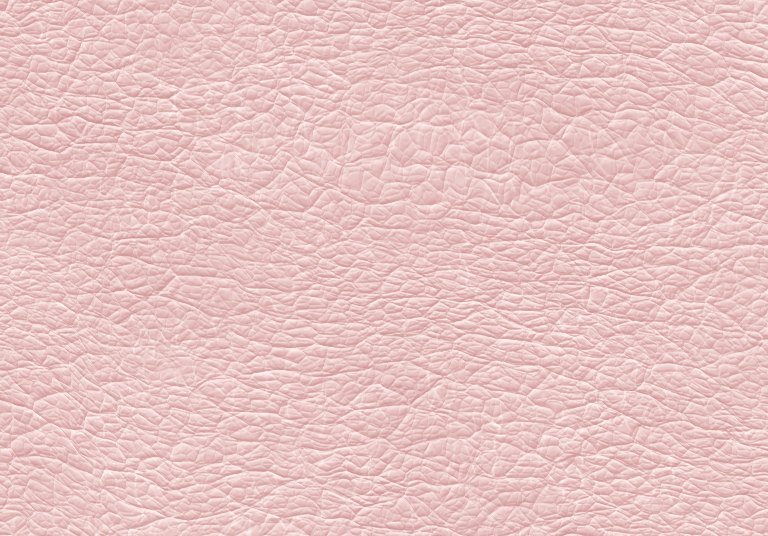
Give the GLSL for this texture, as a Shadertoy shader.

```glsl
// Soft pink grained leather: flattened pebbles, wandering creases and pale veins lit from above.

const vec3 SHADOW_PINK = vec3(0.83, 0.62, 0.62);
const vec3 LIGHT_PINK = vec3(0.98, 0.90, 0.89);
const vec2 LIGHT_STEP = vec2(-0.0008, 0.0030);

float hash(vec2 p) {
    return fract(sin(dot(p, vec2(127.1, 311.7))) * 43758.5453);
}

vec2 hash2(vec2 p) {
    return vec2(hash(p), hash(p + 57.3));
}

// Smooth value noise, 0 to 1
float noise(vec2 p) {
    vec2 cell = floor(p);
    vec2 f = fract(p);
    f = f * f * (3.0 - 2.0 * f);
    float low = mix(hash(cell), hash(cell + vec2(1, 0)), f.x);
    float high = mix(hash(cell + vec2(0, 1)), hash(cell + vec2(1, 1)), f.x);
    return mix(low, high, f.y);
}

// Gap between the nearest two cell centres: zero on a cell border
float cellGap(vec2 p, float jitter) {
    vec2 cell = floor(p);
    vec2 f = fract(p);
    float nearest = 8.0;
    float second = 8.0;
    for (int y = -1; y <= 1; y++) {
        for (int x = -1; x <= 1; x++) {
            vec2 offset = vec2(x, y);
            vec2 centre = offset + 0.5 + jitter * (hash2(cell + offset) - 0.5);
            float d = length(centre - f);
            second = min(second, max(nearest, d));
            nearest = min(nearest, d);
        }
    }
    return second - nearest;
}

// Bends the grain so that rows of pebbles wander
vec2 warp(vec2 p) {
    vec2 broad = vec2(noise(p * 3.0 + 4.0), noise(p * 3.5 + 19.0)) - 0.5;
    vec2 small = vec2(noise(p * 24.0 + 31.0), noise(p * 28.0 + 47.0)) - 0.5;
    return p + vec2(0.05, 0.09) * broad + vec2(0.014, 0.012) * small;
}

// Rounded plateau with a groove along each cell border
float pebbles(vec2 p, vec2 scale, float steepness) {
    return 1.0 - exp(-steepness * cellGap(p * scale, 0.95));
}

float leatherHeight(vec2 p) {
    vec2 q = warp(p);
    q.y += 0.12 * q.x;
    float foldDepth = mix(0.25, 0.95, noise(p * vec2(7.0, 11.0) + 8.0));
    float grainDepth = mix(0.35, 0.70, noise(p * 9.0 + 63.0));
    float h = foldDepth * pebbles(q + 5.0, vec2(9.0, 20.0), 9.0);
    h += grainDepth * pebbles(q, vec2(27.0, 43.0), 4.0);
    h += 0.26 * pebbles(q + 2.0, vec2(52.0, 76.0), 3.5);
    h += 0.12 * noise(p * 170.0);
    return h;
}

// Thin oblique lines that cross the pebbles
float paleVeins(vec2 p) {
    vec2 q = warp(p) + 9.0;
    float line = 1.0 - smoothstep(0.0, 0.16, cellGap(q * vec2(24.0, 31.0), 1.0));
    return line * noise(p * 16.0 + 12.0);
}

// Soft limit that keeps highlights and shadows inside the colour range
float softLimit(float x, float limit) {
    return limit * x / sqrt(1.0 + x * x);
}

void mainImage(out vec4 fragColor, in vec2 fragCoord) {
    vec2 p = fragCoord / iResolution.y;

    // Slopes that face the light are bright, those behind a pebble are dark
    float slope = leatherHeight(p - 0.5 * LIGHT_STEP) - leatherHeight(p + 0.5 * LIGHT_STEP);
    float relief = softLimit(2.8 * slope, 0.62);

    // Veins and a faint uneven dye
    float dye = 0.10 * (noise(p * 4.0 + 71.0) - 0.5) + 0.12 * (noise(p * 60.0) - 0.5);
    float tone = 0.50 + relief + 0.28 * paleVeins(p) + dye;

    vec3 color = mix(SHADOW_PINK, LIGHT_PINK, clamp(tone, -0.25, 1.2));
    fragColor = vec4(clamp(color, 0.0, 1.0), 1.0);
}
```
